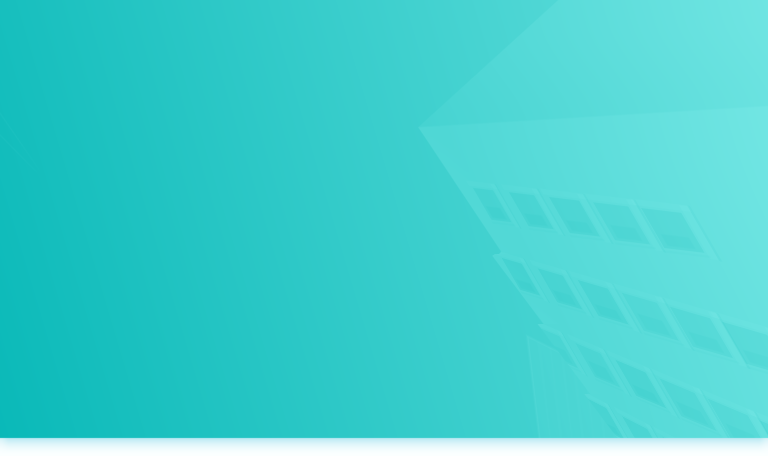
A Shadertoy shader for this background:

```glsl
// Teal gradient banner with a pale, ghosted building seen from below and a soft shadow under its lower edge.
#define SKY_DEEP vec3(0.035, 0.725, 0.722)
#define SKY_PALE vec3(0.400, 0.880, 0.870)
#define TINT vec3(1.0, 0.45, 0.45)
#define SHADOW vec3(0.72, 0.91, 0.95)
#define PAPER vec3(0.985, 1.0, 1.0)
#define ASPECT 1.684
#define BANNER_END 0.9605
#define ROOF_LIGHT 0.038
#define WALL_LIGHT 0.056
#define WINDOW_DARK 0.045
#define WINDOW_LEAN 0.58

const vec2 CORNER = vec2(0.917, 0.279);

float hash(vec2 p) {
    vec3 q = fract(vec3(p.xyx) * 0.1031);
    q += dot(q, q.yzx + 33.33);
    return fract((q.x + q.y) * q.z);
}

// Signed distance to the line a-b, positive on its lower or right side
float side(vec2 p, vec2 a, vec2 b) {
    vec2 d = normalize(b - a), q = p - a;
    return d.x * q.y - d.y * q.x;
}

float cover(float d, float px) {
    return smoothstep(-px, px, d);
}

float segment(vec2 p, vec2 a, vec2 b) {
    vec2 q = p - a, d = b - a;
    return length(q - d * clamp(dot(q, d) / dot(d, d), 0.0, 1.0));
}

// Smooth box between two corners in window space
float box(vec2 p, vec2 lo, vec2 hi, vec2 soft) {
    vec2 m = smoothstep(lo - soft, lo + soft, p) * (1.0 - smoothstep(hi - soft, hi + soft, p));
    return m.x * m.y;
}

// Light and dark relief of one leaning window
float windowRelief(vec2 q, vec2 size, float slope, float seed, float px) {
    float b = (q.y - slope * q.x) / (size.y * (1.0 - WINDOW_LEAN * slope));
    vec2 w = vec2((q.x - WINDOW_LEAN * size.y * b) / size.x, b);
    vec2 soft = px / size;
    float pane = box(w, vec2(0.0), vec2(1.0), soft);
    float recess = box(w, vec2(0.12, 0.48 + 0.2 * seed), vec2(0.82, 0.93), soft * 1.5);
    float lintel = box(w, vec2(-0.15, -0.22), vec2(1.3, -0.06), soft);
    float pillar = box(w, vec2(1.06, -0.2), vec2(1.27, 1.15), soft);
    float pillarEdge = box(w, vec2(1.27, -0.22), vec2(1.34, 1.18), soft);
    float sill = box(w, vec2(-0.05, 1.06), vec2(1.1, 1.12), soft);
    return -WINDOW_DARK * pane * (0.7 + 0.4 * seed) - 0.020 * recess
        + 0.012 * lintel + 0.013 * pillar - 0.022 * pillarEdge - 0.012 * sill;
}

// Four floors of windows that widen toward the viewer
float windows(vec2 p, float px) {
    float relief = 0.0;
    for (int row = 0; row < 4; row++) {
        float r = float(row);
        float slope = 0.12 + 0.19 * r - 0.02 * r * r;
        vec2 start = vec2(1.037 + 0.053 * r + 0.0099 * r * r, 0.412 + 0.1535 * r);
        int count = row == 0 ? 5 : 6;
        for (int col = 0; col < count; col++) {
            float c = float(col);
            float dx = 0.0746 * c + 0.0044 * c * c;
            vec2 size = vec2(0.044 + 0.011 * c, 0.070 + 0.0044 * c);
            relief += windowRelief(p - start - vec2(dx, slope * dx), size, slope, hash(vec2(c, r) + 3.0), px);
        }
    }
    return relief;
}

void mainImage(out vec4 fragColor, in vec2 fragCoord) {
    vec2 uv = fragCoord / iResolution.xy;
    vec2 p = vec2(uv.x * ASPECT, 1.0 - uv.y);
    float px = 0.8 / iResolution.y;

    // Sky
    vec3 col = mix(SKY_DEEP, SKY_PALE, 0.85 * uv.x + 0.15 * uv.y);
    float light = 0.0;

    // Faint streaks at the left
    float streak = 1.0 - smoothstep(0.0, 0.003, segment(p, vec2(0.0, 0.248), vec2(0.098, 0.39)));
    streak += 1.0 - smoothstep(0.0, 0.003, segment(p, vec2(0.0, 0.296), vec2(0.088, 0.385)));
    light += 0.018 * streak * (1.0 - smoothstep(0.03, 0.1, p.x));

    // Glass tower behind the building
    float towerLeft = p.x - 1.156 - 0.118 * (p.y - 0.737);
    float towerTop = p.y - 0.737 - 0.5 * (p.x - 1.156);
    float towerEdge = min(towerLeft, towerTop * 0.9);
    float stripes = smoothstep(0.3, 0.5, abs(fract(towerLeft * 42.0) - 0.5));
    float tower = cover(towerEdge, px) * (0.022 + 0.007 * stripes);
    tower += 0.018 * (1.0 - smoothstep(0.001, 0.004, abs(towerEdge)));

    // Building outline, stepped at each floor below the first
    float step01 = fract((p.y - 0.557) / 0.1535);
    float bulge = 0.026 * (1.0 - 0.5 * step01) * smoothstep(0.550, 0.562, p.y);
    float leftEdge = (p.x - CORNER.x - 0.667 * (p.y - CORNER.y) + bulge) * 0.83;
    float roofEdge = side(p, CORNER, vec2(1.224, 0.0));
    float building = cover(min(leftEdge, roofEdge), px);

    // Roof underside, wall and relief
    float eave = side(p, CORNER, vec2(ASPECT, 0.2325));
    float wall = cover(eave, px * 1.5);
    float roofShade = 0.010 * smoothstep(-0.2, 0.0, eave);
    float edgeGlow = 0.010 * (1.0 - smoothstep(0.0, 0.045, leftEdge));
    float face = mix(ROOF_LIGHT - roofShade, WALL_LIGHT - 0.016 * smoothstep(0.3, 0.9, p.y) + edgeGlow, wall);
    face += windows(p, px) * wall;
    light += mix(tower, face, building);
    col += light * TINT;

    // Soft shadow on the paper below
    float fall = clamp((p.y - BANNER_END) / (1.0 - BANNER_END), 0.0, 1.0);
    float ends = smoothstep(0.0, 0.022, min(p.x, ASPECT - p.x));
    float fade = 1.0 - (1.0 - fall) * (1.0 - fall) * mix(0.6, 1.0, ends);
    col = mix(col, mix(SHADOW, PAPER, fade), cover(p.y - BANNER_END, px));

    fragColor = vec4(clamp(col, 0.0, 1.0), 1.0);
}
```
